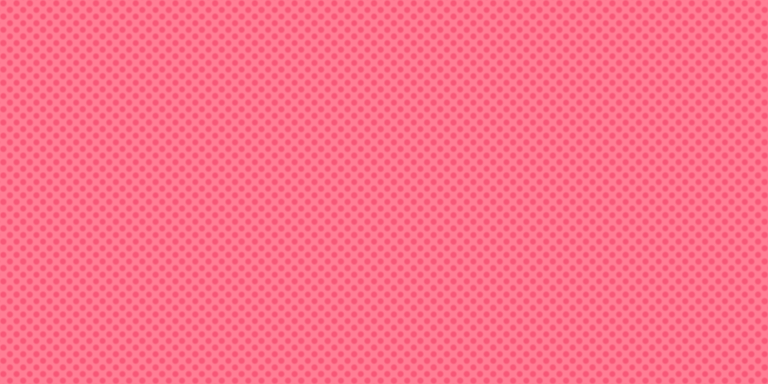
A Shadertoy shader for this pattern:

```glsl
const float REPEATS_DOWN = 29.0;            // square cells: 58 across on a 2:1 canvas
const vec2 PHASE = vec2(0.25, 0.75);        // position of the first dot in its cell
const float DOT_RADIUS = 0.225;             // in cells
const float EDGE_SOFTNESS = 0.06;           // in cells
const float RADIUS_VARIATION = 0.008;
const float TONE_VARIATION = 0.06;
const vec3 GROUND_COLOR = vec3(1.0, 0.49, 0.58);
const vec3 DOT_COLOR = vec3(0.97, 0.335, 0.465);

// Layered sines give each dot a slight, repeatable difference in -1..1
float dotVariation(vec2 center) {
    return 0.5 * sin(center.x * 2.7 + center.y * 4.1)
         + 0.5 * sin(center.x * 5.3 - center.y * 3.7);
}

// Nearest center of a lattice with points at cell corners and cell middles
vec2 nearestDot(vec2 p) {
    vec2 corner = floor(p + 0.5);
    vec2 middle = floor(p) + 0.5;
    return distance(p, corner) < distance(p, middle) ? corner : middle;
}

void mainImage(out vec4 fragColor, in vec2 fragCoord) {
    float cellsPerPixel = REPEATS_DOWN / iResolution.y;
    vec2 p = fragCoord * cellsPerPixel - PHASE;

    // Staggered dots
    vec2 center = nearestDot(p);
    float variation = dotVariation(center);
    float radius = DOT_RADIUS + RADIUS_VARIATION * variation;
    float dist = distance(p, center) - radius;

    // Soft printed edge, widened by half a pixel
    float edge = EDGE_SOFTNESS + 0.5 * cellsPerPixel;
    float coverage = 1.0 - smoothstep(-edge, edge, dist);
    float ink = coverage * (1.0 - TONE_VARIATION * (0.5 + 0.5 * variation));

    fragColor = vec4(mix(GROUND_COLOR, DOT_COLOR, ink), 1.0);
}
```
